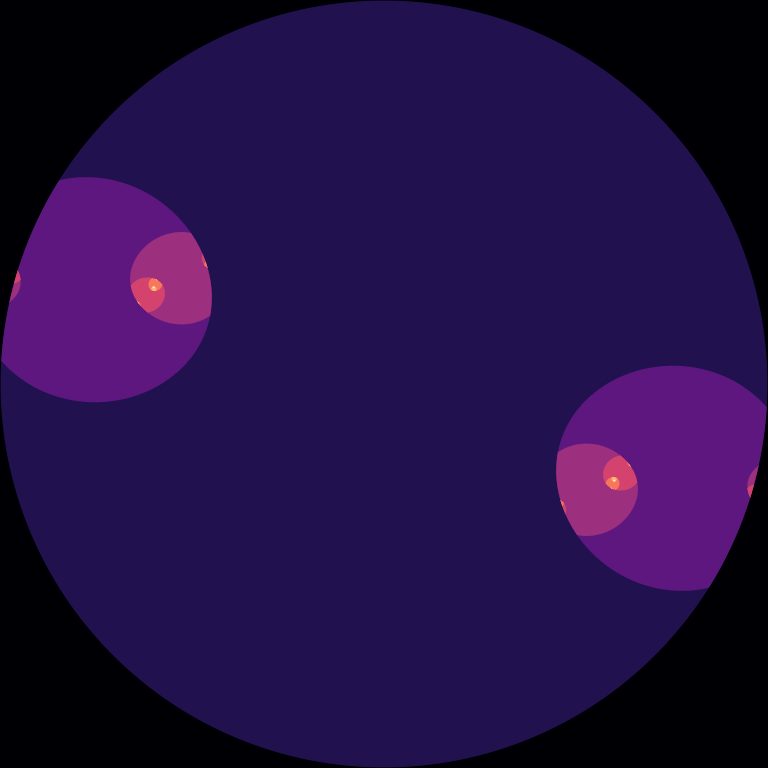
Give the GLSL for this background, as a WebGL 1 fragment shader.

```glsl
precision highp float;

// Escape-time bands of the disconnected Julia set z -> z*z + c.
// Each step keeps the points still inside the escape circle and paints the
// next band over them; the orbit derivative gives smooth, even edges.

uniform vec2 u_resolution;

const vec2 JULIA_C = vec2(-2.39, 1.709);
const float ESCAPE_RADIUS = 2.0;
const float VIEW_HALF_SIZE = 2.003;  // half the canvas in plane units
const float EDGE_PIXELS = 1.0;       // width of the smoothed edge
const int BANDS = 7;

const vec3 OUTSIDE = vec3(0.0, 0.0, 0.016);
const vec3 INDIGO  = vec3(0.131, 0.068, 0.310);
const vec3 VIOLET  = vec3(0.366, 0.090, 0.498);
const vec3 PLUM    = vec3(0.610, 0.184, 0.493);
const vec3 ROSE    = vec3(0.830, 0.264, 0.430);
const vec3 ORANGE  = vec3(0.972, 0.463, 0.362);
const vec3 APRICOT = vec3(0.996, 0.703, 0.480);
const vec3 CREAM   = vec3(0.987, 0.990, 0.750);

vec3 bandColor(int band) {
  if (band == 0) return INDIGO;
  if (band == 1) return VIOLET;
  if (band == 2) return PLUM;
  if (band == 3) return ROSE;
  if (band == 4) return ORANGE;
  if (band == 5) return APRICOT;
  return CREAM;
}

vec2 complexSquare(vec2 z) {
  return vec2(z.x * z.x - z.y * z.y, 2.0 * z.x * z.y);
}

void main() {
  // Centred complex plane, fitted to the shorter side
  float pixel = 2.0 * VIEW_HALF_SIZE / min(u_resolution.x, u_resolution.y);
  vec2 z = (gl_FragCoord.xy - 0.5 * u_resolution) * pixel;

  vec3 color = OUTSIDE;
  float inside = 1.0;
  float stretch = 1.0;  // magnitude of the orbit derivative

  // Nested bands, from the large disc to the smallest cores
  for (int band = 0; band < BANDS; band++) {
    float edgeWidth = max(stretch, 0.0001) * pixel * EDGE_PIXELS;
    float edgeDistance = (ESCAPE_RADIUS - length(z)) / edgeWidth;
    inside = min(inside, clamp(edgeDistance + 0.5, 0.0, 1.0));
    if (inside <= 0.0) break;

    color = mix(color, bandColor(band), inside);
    stretch *= 2.0 * length(z);
    z = complexSquare(z) + JULIA_C;
  }

  gl_FragColor = vec4(color, 1.0);
}
```
